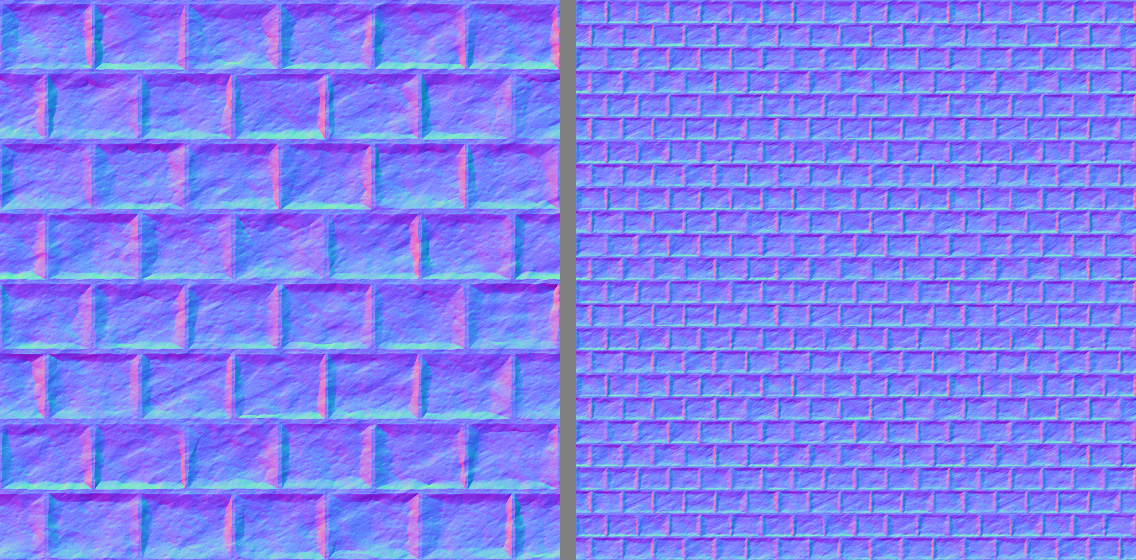
Left: one tile. Right: repeated 3 by 3.
This texture map is drawn by a three.js fragment shader. Its source:

```glsl
varying vec2 vUv;

vec2 hash(vec2 p) {
  vec3 q = fract(p.xyx * vec3(0.1031, 0.1030, 0.0973));
  q += dot(q, q.yzx + 33.33);
  return fract((q.xx + q.yz) * q.zy);
}

// Value noise that wraps after a whole number of cells
float noise(vec2 p, float period) {
  vec2 i = floor(p), f = fract(p);
  f = f * f * f * (f * (f * 6.0 - 15.0) + 10.0);
  float a = hash(mod(i, period)).x;
  float b = hash(mod(i + vec2(1.0, 0.0), period)).x;
  float c = hash(mod(i + vec2(0.0, 1.0), period)).x;
  float d = hash(mod(i + 1.0, period)).x;
  return mix(mix(a, b, f.x), mix(c, d, f.x), f.y);
}

// Distance to the nearest scattered point, wrapping
float cells(vec2 p, float period) {
  vec2 i = floor(p);
  float nearest = 2.0;
  for (int y = -1; y <= 1; y++) {
    for (int x = -1; x <= 1; x++) {
      vec2 cell = i + vec2(float(x), float(y));
      nearest = min(nearest, distance(p, cell + hash(mod(cell, period) + 71.0)));
    }
  }
  return nearest;
}

// Stone grain: octaves alternate between two slanted lattices
float grain(vec2 p) {
  float sum = 0.0, freq = 3.0;
  for (int i = 0; i < 5; i++) {
    vec2 slant = mod(float(i), 2.0) < 0.5 ? vec2(p.x + p.y, 2.0 * p.y - p.x)
                                          : vec2(p.x - p.y, p.x + p.y);
    float n = noise(slant * freq + 7.0 * float(i), 6.0 * freq);
    sum += mix(n, abs(2.0 * n - 1.0), 0.3) * 0.095 / freq;
    freq *= 2.0;
  }
  return sum;
}

// Relief of the wall; one brick is 1.0 by 0.75
float relief(vec2 p) {
  float row = floor(p.y / 0.75);
  float x = p.x + 0.5 * mod(row + 1.0, 2.0);
  vec2 id = vec2(mod(floor(x), 6.0), mod(row, 8.0));
  vec2 local = vec2(fract(x), p.y - row * 0.75);

  // Distances inward from the left, right, bottom and top joints
  vec4 inset = vec4(local.x, 1.0 - local.x, local.y, 0.75 - local.y);
  inset -= vec4(0.017, 0.017, 0.024, 0.024) + 0.014 * (noise(p * 12.0, 72.0) - 0.5);

  // Uneven broken margins, bulging inward at each lump
  float lump = cells(p * 5.0 + 0.35 * noise(p * 7.0, 42.0), 30.0);
  vec4 chance = vec4(hash(id + 3.0), hash(id + 19.0));
  vec4 margin = vec4(0.09, 0.08, 0.075, 0.10) + vec4(0.16, 0.14, 0.09, 0.12) * chance * chance;
  margin.xy *= 1.0 + 3.0 * (hash(id + 41.0) - 0.5) * (local.y - 0.37);
  margin *= 1.35 - 0.9 * lump;
  vec4 ramp = clamp(inset / margin, 0.0, 1.0);
  float edge = min(min(ramp.x, ramp.y), min(ramp.z, ramp.w));
  float rise = 1.0 - pow(1.0 - edge, 1.35);

  // Domed and tilted face
  vec2 centred = local - vec2(0.5, 0.375);
  float face = 0.085 - 0.26 * centred.y * centred.y - 0.05 * centred.x * centred.x;
  face += dot(centred, hash(id + 57.0) - 0.5) * 0.12;
  face += 0.045 * (noise(p * 3.0, 18.0) - 0.5);

  float h = face * rise + 0.13 * (0.3 - lump * lump) * edge * (1.0 - edge);

  // Low mortar bead in the joints
  float joint = min(min(inset.x, inset.y), min(inset.z, inset.w));
  h += 0.004 * (1.0 - smoothstep(-0.012, 0.012, joint));
  return h + grain(p);
}

void main() {
  vec2 p = vUv * 6.0 + vec2(0.0, 0.015);
  vec2 e = vec2(0.006, 0.0);
  vec2 slope = vec2(relief(p + e.xy) - relief(p - e.xy),
                    relief(p + e.yx) - relief(p - e.yx)) / (2.0 * e.x);

  // Tangent-space normal with green pointing down
  vec3 normal = normalize(vec3(-slope.x, slope.y, 1.0));
  gl_FragColor = vec4(normal * 0.5 + 0.5, 1.0);
}
```
